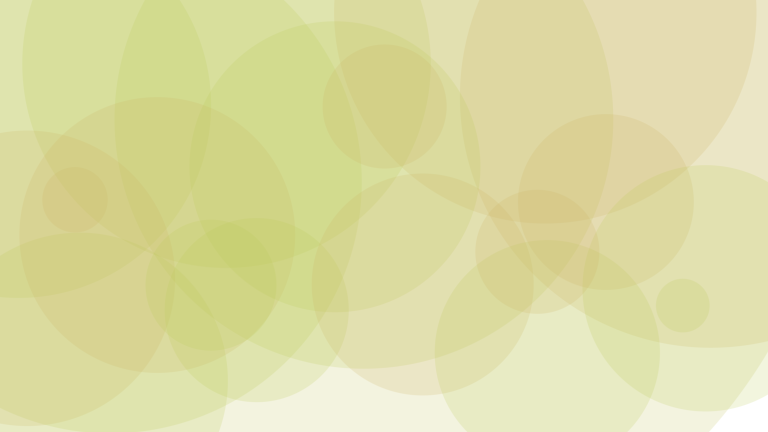
Write a WebGL 2 fragment shader that draws this background.

```glsl
#version 300 es
precision highp float;

uniform vec2 u_resolution;
out vec4 fragColor;

const vec3 PAPER = vec3(1.0);
const vec3 GREEN = vec3(0.73, 0.79, 0.33);
const vec3 TAN = vec3(0.80, 0.70, 0.38);
const float OPACITY = 0.195;
const float GOLDEN = 0.618034;

// Integer hash mapped to 0..1
float hash(uint n) {
    n = n * 747796405u + 2891336453u;
    n = ((n >> ((n >> 28u) + 4u)) ^ n) * 277803737u;
    n = (n >> 22u) ^ n;
    return float(n >> 8u) / 16777216.0;
}

// Antialiased disc coverage
float disc(vec2 p, vec2 center, float radius, float pixel) {
    float d = length(p - center) - radius;
    return 1.0 - smoothstep(-0.75 * pixel, 0.75 * pixel, d);
}

vec3 glaze(vec3 base, vec3 tint, float coverage) {
    return mix(base, tint, OPACITY * coverage);
}

// Spreads translucent discs across the width, crowding the left when skew > 1
vec3 scatter(vec3 color, vec2 p, float aspect, float pixel, int count, uint seed,
             vec2 heights, vec2 radii, float skew, vec2 tanShare) {
    for (int i = 0; i < count; i++) {
        uint id = seed + uint(i) * 4u;
        float step01 = (float(i) + 0.5) / float(count);
        float across = pow(step01, skew);
        float jitter = (hash(id) - 0.5) * 0.12;
        float rise = fract(float(i) * GOLDEN + 0.4 + 0.2 * hash(id + 1u));
        vec2 center = vec2(across * aspect + jitter, mix(heights.x, heights.y, rise));
        float radius = mix(radii.x, radii.y, hash(id + 2u));

        // Tan grows more likely toward the right
        float chance = mix(tanShare.x, tanShare.y, smoothstep(0.45, 0.7, across));
        float pick = fract(float(i) * 0.4142 + 0.3);
        vec3 tint = pick < chance ? TAN : GREEN;
        color = glaze(color, tint, disc(p, center, radius, pixel));
    }
    return color;
}

void main() {
    float pixel = 1.0 / u_resolution.y;
    float aspect = u_resolution.x * pixel;
    vec2 p = gl_FragCoord.xy * pixel;

    // Pale wash leaving only the lower right corner bare
    vec3 washTint = mix(GREEN, TAN, 0.4);
    vec3 color = glaze(PAPER, washTint, disc(p, vec2(0.42 * aspect, 0.8), 1.2, pixel));

    // Large, medium and small discs
    color = scatter(color, p, aspect, pixel, 6, 11u,
                    vec2(0.55, 1.0), vec2(0.42, 0.62), 1.3, vec2(0.0, 1.0));
    color = scatter(color, p, aspect, pixel, 9, 103u,
                    vec2(0.03, 0.66), vec2(0.2, 0.35), 1.15, vec2(0.4, 0.45));
    color = scatter(color, p, aspect, pixel, 5, 211u,
                    vec2(0.25, 0.9), vec2(0.05, 0.16), 1.0, vec2(0.6, 0.6));

    fragColor = vec4(color, 1.0);
}
```
